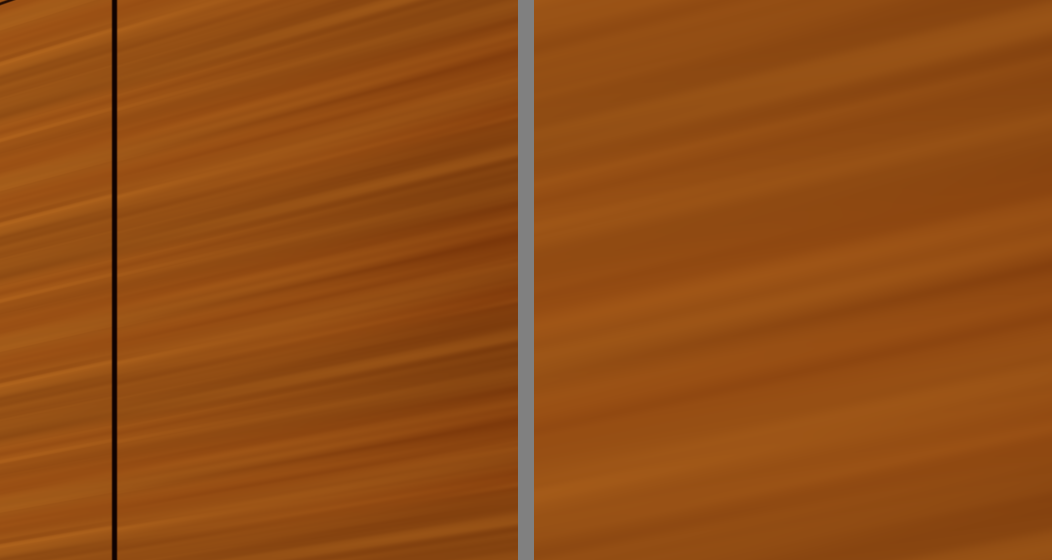
Left, the full canvas; right, a detail of the centre.
This texture is drawn by a Shadertoy shader. Its source:

```glsl
const vec3 DARK_WOOD = vec3(0.46, 0.205, 0.035);
const vec3 LIGHT_WOOD = vec3(0.68, 0.385, 0.11);
const vec3 GROOVE = vec3(0.06, 0.008, 0.004);
const float TILE = 0.287;      // height after which the veneer repeats
const float SEAM_X = 0.2045;

float hash(ivec2 cell, int seed) {
    uvec2 q = uvec2(cell) * uvec2(1597u, 3797u);
    uint n = (q.x ^ q.y) + uint(seed) * 7919u;
    n = (n ^ (n >> 15)) * 73471u;
    n = (n ^ (n >> 13)) * 51239u;
    n ^= n >> 16;
    return float(n & 65535u) / 65535.0;
}

// Value noise that wraps vertically after the given number of rows
float wrappedNoise(vec2 p, float rows, int seed) {
    vec2 cell = floor(p);
    vec2 f = p - cell;
    f = f * f * (3.0 - 2.0 * f);
    int x = int(cell.x);
    int y0 = int(mod(cell.y, rows));
    int y1 = int(mod(cell.y + 1.0, rows));
    float low = mix(hash(ivec2(x, y0), seed), hash(ivec2(x + 1, y0), seed), f.x);
    float high = mix(hash(ivec2(x, y1), seed), hash(ivec2(x + 1, y1), seed), f.x);
    return mix(low, high, f.y);
}

// Long fibres: many rows per tile, few changes along the grain
float fibres(vec2 grain, float rows, float along, int seed) {
    vec2 p = vec2(grain.x * along + 8.0, grain.y * rows);
    return wrappedNoise(p, rows, seed);
}

// Fan of grain lines that spreads and rises towards the right
vec2 grainSpace(vec2 p) {
    float v = (p.y - 0.165 * p.x) / (1.0 + 0.16 * p.x);
    return vec2(p.x, v / TILE);
}

float woodTone(vec2 grain) {
    float broad = fibres(grain, 5.0, 0.7, 1);
    float streak = fibres(grain, 13.0, 1.3, 2);
    float fine = fibres(grain, 29.0, 1.9, 3);
    float hair = fibres(grain, 53.0, 3.0, 4);
    float tone = 0.30 * broad + 0.38 * streak + 0.24 * fine + 0.08 * hair - 0.5;
    float paleLine = smoothstep(0.72, 1.0, fibres(grain, 23.0, 0.8, 5));
    float darkLine = smoothstep(0.72, 1.0, fibres(grain, 17.0, 0.9, 6));
    return 1.05 * tone + 0.16 * paleLine - 0.18 * darkLine;
}

// Light falls off to the right, with a shadow at the right edge
float lighting(vec2 p, float width) {
    vec2 d = (p - vec2(width, 0.50)) / vec2(0.28, 0.32);
    return 0.14 - 0.24 * p.x / width + 0.07 * p.y - 0.17 * exp(-dot(d, d));
}

float groove(float dist, float halfWidth, float soft) {
    return 1.0 - smoothstep(halfWidth - soft, halfWidth + soft, abs(dist));
}

void mainImage(out vec4 fragColor, in vec2 fragCoord) {
    vec2 p = fragCoord / iResolution.y;
    float width = iResolution.x / iResolution.y;

    // Wood, with a slight step between the two boards
    vec2 grain = grainSpace(p);
    grain.y += 0.015 * step(SEAM_X, p.x);
    float tone = 0.54 + woodTone(grain) + lighting(p, width);
    vec3 color = mix(DARK_WOOD, LIGHT_WOOD, clamp(tone, -0.1, 1.05));

    // Faint olive and red drift between fibres
    float tint = fibres(grain, 9.0, 1.1, 7) - 0.5;
    color += tint * vec3(-0.012, 0.018, 0.012);

    // Vertical seam and the slanted joint in the upper left corner
    float seam = groove(p.x - SEAM_X, 0.0045, 0.0022);
    float corner = groove(p.y - 0.993 - 0.35 * p.x, 0.0025, 0.002);
    color = mix(color, GROOVE, max(seam, 0.85 * corner * step(p.x, SEAM_X)));

    fragColor = vec4(color, 1.0);
}
```
